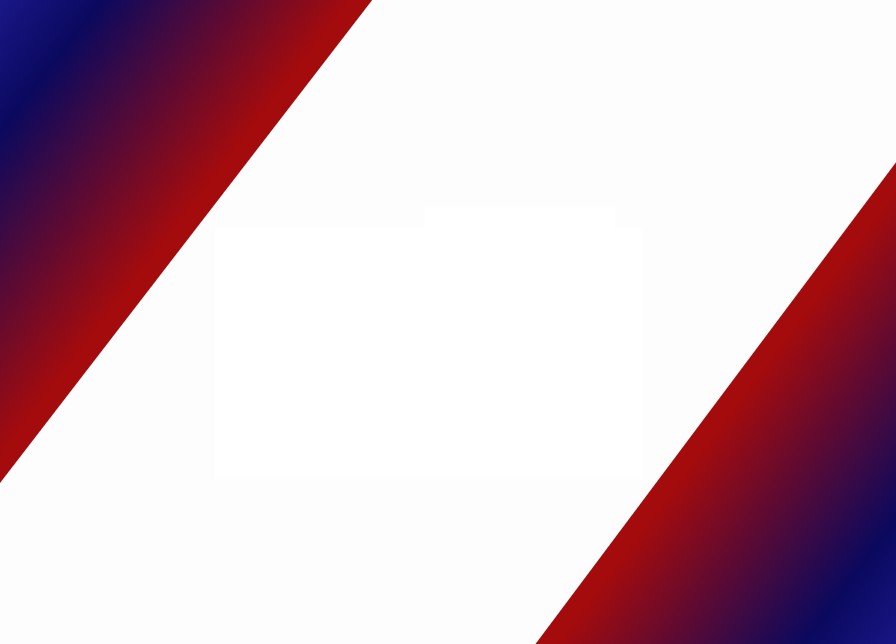
Write a Shadertoy shader that draws this background.

```glsl
// Two slanted corner bands on a near-white page, shaded red to navy to blue.
// Each band is a half-plane whose signed depth drives its colour ramp;
// a faint pure-white panel made of two boxes sits in the middle.

// Layout, in units of canvas height
const float ASPECT = 1.3913;
const vec2 UPPER_START = vec2(0.0, 0.25);
const vec2 UPPER_END = vec2(0.578, 1.0);
const vec2 LOWER_START = vec2(1.3913, 0.748);
const vec2 LOWER_END = vec2(0.8315, 0.0);
const vec4 PANEL = vec4(0.3333, 0.2554, 0.9982, 0.6449); // left, bottom, right, top
const vec4 PANEL_TAB = vec4(0.6594, 0.6400, 0.9547, 0.6775);

// Depths measured inward from the band edge
const float RED_DEPTH = 0.025;
const float NAVY_DEPTH = 0.333;
const float BLUE_DEPTH = 0.458;

const vec3 PAGE = vec3(0.992);
const vec3 WHITE = vec3(1.0);
const vec3 RED = vec3(0.645, 0.045, 0.05);
const vec3 NAVY = vec3(0.04, 0.035, 0.37);
const vec3 BLUE = vec3(0.10, 0.09, 0.53);

// Signed distance to the line through a and b, positive on its left
float lineDepth(vec2 p, vec2 a, vec2 b) {
    vec2 along = normalize(b - a);
    return dot(p - a, vec2(-along.y, along.x));
}

float boxDistance(vec2 p, vec4 box) {
    vec2 outside = max(box.xy - p, p - box.zw);
    return max(outside.x, outside.y);
}

float coverage(float depth, float pixel) {
    return clamp(depth / pixel + 0.5, 0.0, 1.0);
}

vec3 bandColor(float depth) {
    float toNavy = clamp((depth - RED_DEPTH) / (NAVY_DEPTH - RED_DEPTH), 0.0, 1.0);
    float toBlue = clamp((depth - NAVY_DEPTH) / (BLUE_DEPTH - NAVY_DEPTH), 0.0, 1.0);
    return mix(mix(RED, NAVY, toNavy), BLUE, toBlue);
}

void mainImage(out vec4 fragColor, in vec2 fragCoord) {
    vec2 p = fragCoord / iResolution.xy * vec2(ASPECT, 1.0);
    float pixel = 1.0 / iResolution.y;

    // Page and central panel
    float panel = min(boxDistance(p, PANEL), boxDistance(p, PANEL_TAB));
    vec3 color = mix(PAGE, WHITE, coverage(-panel, pixel));

    // Corner bands
    float upper = lineDepth(p, UPPER_START, UPPER_END);
    float lower = lineDepth(p, LOWER_START, LOWER_END);
    color = mix(color, bandColor(upper), coverage(upper, pixel));
    color = mix(color, bandColor(lower), coverage(lower, pixel));

    fragColor = vec4(color, 1.0);
}
```
